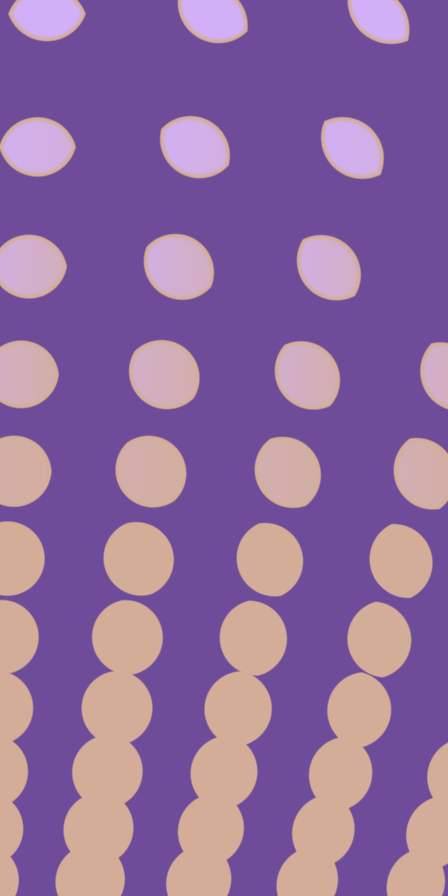
Write a Shadertoy shader that draws this pattern.

```glsl
// A lattice of tan and lavender dots that converges towards the lower left.
// Row gaps shrink geometrically; every dot is a lens (two crossed circles)
// whose axis and thickness change smoothly with its row and column.

const vec3 VIOLET   = vec3(0.43, 0.30, 0.60);
const vec3 TAN      = vec3(0.83, 0.68, 0.60);
const vec3 LAVENDER = vec3(0.82, 0.69, 0.97);
const int ROWS = 12;
const int COLUMNS = 5;

// Signed distance to a lens lying along the x axis
float lensDistance(vec2 p, float halfLength, float halfThickness) {
    float radius = (halfLength * halfLength + halfThickness * halfThickness)
                 / (2.0 * halfThickness);
    float offset = radius - halfThickness;
    return length(vec2(p.x, abs(p.y) + offset)) - radius;
}

vec2 rotate(vec2 p, float angle) {
    float c = cos(angle), s = sin(angle);
    return vec2(c * p.x + s * p.y, c * p.y - s * p.x);
}

// Lattice point, x to the right and y down from the top
vec2 dotCenter(float row, float column) {
    float spacing = 0.370 / (1.0 + 0.0527 * row);
    float depth = 1.0 - pow(0.9, row);
    return vec2(spacing * (column + 1.143) - 0.318,
                0.031 + 2.969 * depth + 0.0006 * column * column);
}

// Squash as a vector: its length is the flattening, half its angle the axis
vec2 dotSquash(float row, float column) {
    float shrink = pow(0.9, row);
    float upper = max((shrink - 0.59) / 0.41, 0.0);
    float lean = (shrink - 0.5) / 0.5;
    return vec2(0.0221 * upper - column * (0.0039 + 0.0052 * upper),
                column * (0.0195 - 0.0026 * column) * lean);
}

float dotDistance(vec2 p, vec2 squash) {
    float amount = length(squash);
    float angle = amount > 0.00001 ? 0.5 * atan(squash.y, squash.x) : 0.0;
    float halfLength = 0.083 + 0.15 * amount;
    return lensDistance(rotate(p, angle), halfLength, 0.083 - amount);
}

// Lavender heart that fades down the canvas, inside a thin tan rim
vec3 dotColor(vec2 local, vec2 center, float dist) {
    float glow = clamp((1.172 - center.y + 0.1 * center.x) / 1.042, 0.0, 1.0);
    glow -= local.x * 9.0 * glow * (1.0 - glow);
    float heart = smoothstep(0.002, 0.014, -dist);
    return mix(TAN, LAVENDER, clamp(glow, 0.0, 1.0) * heart);
}

void mainImage(out vec4 fragColor, in vec2 fragCoord) {
    vec2 uv = fragCoord / iResolution.xy;
    vec2 p = vec2(uv.x, 2.0 * (1.0 - uv.y));
    float soft = max(0.0025, 0.75 / iResolution.x);
    vec3 color = VIOLET;

    // Lay the dots row by row
    for (int r = 0; r < ROWS; r++) {
        for (int c = 0; c < COLUMNS; c++) {
            float row = float(r), column = float(c);
            vec2 center = dotCenter(row, column);
            vec2 local = p - center;
            float dist = dotDistance(local, dotSquash(row, column));
            float cover = 1.0 - smoothstep(-soft, soft, dist);
            color = mix(color, dotColor(local, center, dist), cover);
        }
    }
    fragColor = vec4(color, 1.0);
}
```
